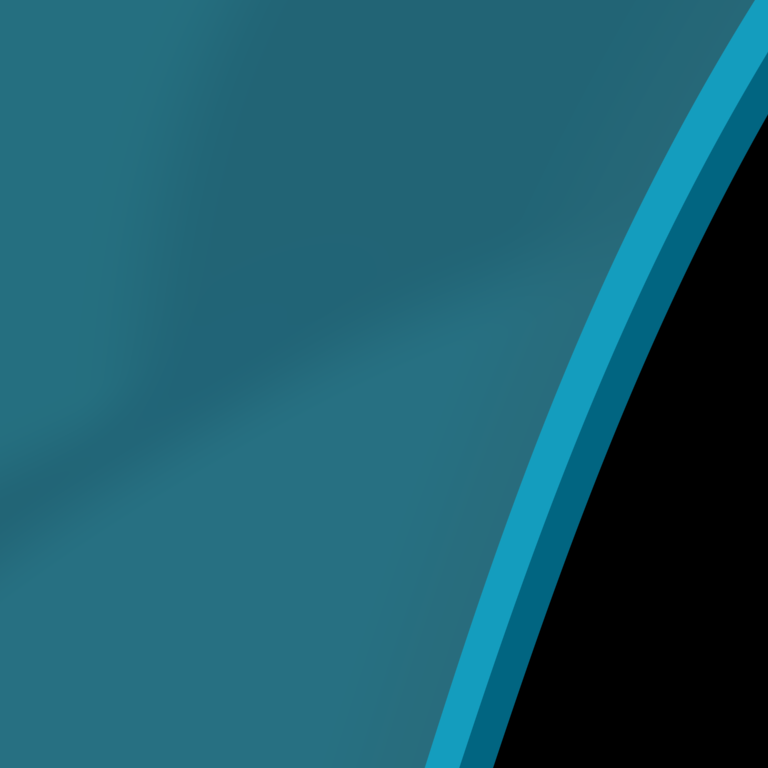
A WebGL 2 fragment shader for this background:

```glsl
#version 300 es
precision highp float;
// Soft teal folds bounded on the right by a curved two-tone rim over black.
// The rim is a cubic curve x(y) with widening offsets; the folds are
// smooth masks above and beside gently bent lines.

uniform vec2 u_resolution;
out vec4 outColor;

const vec3 TEAL_LEFT  = vec3(0.145, 0.435, 0.500);
const vec3 TEAL_LOW   = vec3(0.152, 0.440, 0.510);
const vec3 TEAL_DARK  = vec3(0.132, 0.393, 0.460);
const vec3 TEAL_GREY  = vec3(0.160, 0.415, 0.475);
const vec3 FOLD_BLUE  = vec3(0.125, 0.390, 0.472);
const vec3 RIM_BRIGHT = vec3(0.080, 0.615, 0.745);
const vec3 RIM_DEEP   = vec3(0.005, 0.395, 0.505);

// Outer edge of the rim at height y.
float rimEdge(float y) {
    return 0.553 + y * (0.3145 + y * (0.0355 + y * 0.08));
}

// Slope of the rim, used to turn horizontal gaps into distances.
float rimSlope(float y) {
    return 0.3145 + y * (0.071 + y * 0.24);
}

// Soft step centred on zero with the given half width.
float softStep(float d, float halfWidth) {
    return smoothstep(-halfWidth, halfWidth, d);
}

// Gaussian ridge around zero.
float ridge(float d, float width) {
    return exp(-d * d / (width * width));
}

// Teal surface with a dark fold between two lighter areas.
vec3 foldedSurface(vec2 p, float rimDistance) {
    float lowerLine = 0.27 + p.x * (0.75 - 0.3 * p.x);
    float aboveLower = softStep(p.y - lowerLine, 0.075);

    // Light area on the left, closed below by a rising line.
    float leftLine = 0.175 + 0.13 * pow(p.y, 4.0);
    float leftLight = softStep(leftLine - p.x, 0.085)
                    * softStep(p.y - 0.385 - 0.45 * p.x, 0.06);

    vec3 color = mix(TEAL_LOW, TEAL_DARK, aboveLower);
    color = mix(color, TEAL_LEFT, leftLight);

    // Bluish crease along the lower side of the dark fold.
    float crease = ridge(p.y - lowerLine - 0.08, 0.07)
                 * ridge(p.x - 0.27, 0.16);
    color = mix(color, FOLD_BLUE, 0.6 * crease * (1.0 - leftLight));

    // Greyer tone beside the rim.
    float besideRim = 1.0 - smoothstep(0.0, 0.16, rimDistance);
    return mix(color, TEAL_GREY, 0.6 * besideRim);
}

// Covers a colour past an antialiased edge.
vec3 coverPast(vec3 base, vec3 cover, float d, float pixel) {
    return mix(base, cover, softStep(d, pixel));
}

void main() {
    vec2 p = gl_FragCoord.xy / u_resolution;
    float pixel = 0.9 / min(u_resolution.x, u_resolution.y);

    // Signed distance to the outer edge, positive to the right.
    float slope = rimSlope(p.y);
    float scale = inversesqrt(1.0 + slope * slope);
    float gap = p.x - rimEdge(p.y);

    vec3 color = foldedSurface(p, max(-gap * scale, 0.0));

    // Bright band, deep band, then the black region.
    float brightWidth = 0.045 + 0.014 * p.y;
    float totalWidth = 0.089 + 0.018 * p.y;
    color = coverPast(color, RIM_BRIGHT, gap * scale, pixel);
    color = coverPast(color, RIM_DEEP, (gap - brightWidth) * scale, pixel);
    color = coverPast(color, vec3(0.0), (gap - totalWidth) * scale, pixel);

    outColor = vec4(color, 1.0);
}
```
